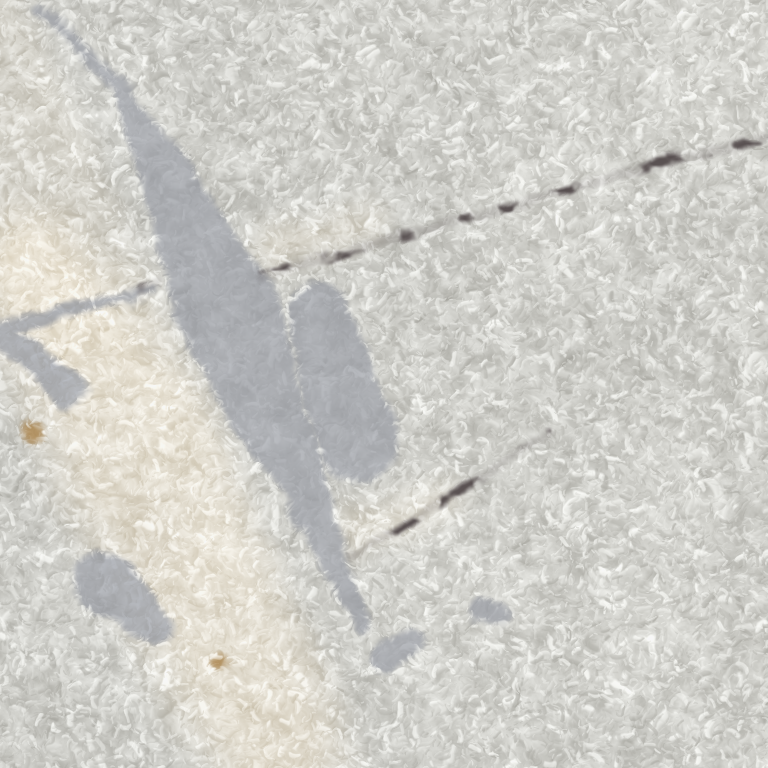
A Shadertoy shader for this texture:

```glsl
// Rough pale plaster: matted fibrous grain in layers of short curved strands,
// a warm sunlit ridge at the left, a blue-grey shadow band of tapered capsules,
// and thin speckled cracks. Sizes are in units of the canvas height.

#define STONE   vec3(0.832, 0.832, 0.812)
#define CREAM   vec3(0.915, 0.890, 0.835)
#define SHADOW  vec3(0.665, 0.675, 0.695)
#define CRACK   vec3(0.300, 0.265, 0.270)
#define RUST    vec3(0.660, 0.500, 0.270)
#define GRAIN_CONTRAST  0.165
#define GRAIN_CELLS     46.0
#define EDGE_RAGGED     0.020

float hash(vec2 p) {
    return fract(sin(dot(p, vec2(127.1, 311.7))) * 43758.5453);
}

float noise(vec2 p) {
    vec2 i = floor(p), f = fract(p);
    f = f * f * (3.0 - 2.0 * f);
    return mix(mix(hash(i), hash(i + vec2(1, 0)), f.x),
               mix(hash(i + vec2(0, 1)), hash(i + vec2(1, 1)), f.x), f.y);
}

float fbm(vec2 p) {
    float sum = 0.0, gain = 0.5;
    for (int i = 0; i < 4; i++) {
        sum += gain * noise(p);
        p = p * 2.03 + 7.1;
        gain *= 0.5;
    }
    return sum / 0.9375;
}

// Distance to a capsule whose radius runs from ra to rb
float taper(vec2 p, vec2 a, vec2 b, float ra, float rb) {
    vec2 ab = b - a;
    float t = clamp(dot(p - a, ab) / dot(ab, ab), 0.0, 1.0);
    return length(p - a - ab * t) - mix(ra, rb, t);
}

// Lays one layer of curved, side-lit strands over the tone below
float strands(vec2 p, float cells, float seed, float tone) {
    vec2 q = p * cells, cell = floor(q);
    for (int j = -1; j <= 1; j++)
    for (int i = -1; i <= 1; i++) {
        vec2 id = cell + vec2(i, j), key = id + seed;
        vec2 r = q - id - vec2(hash(key), hash(key + 31.7));
        float angle = 6.2832 * hash(key + 57.3), size = hash(key + 83.9);
        vec2 axis = vec2(cos(angle), sin(angle)), side = vec2(-axis.y, axis.x);
        vec2 d = vec2(dot(r, axis), dot(r, side));
        d.y += (hash(key + 11.9) - 0.5) * 1.4 * d.x * d.x;
        float width = 0.09 + 0.12 * size;
        float dist = length(vec2(max(abs(d.x) - 0.15 - 0.35 * size, 0.0), d.y)) - width;
        float lit = clamp(d.y / width, -1.0, 1.0) * dot(side, vec2(-0.6, 0.8));
        float shade = mix(-0.85, 1.0, hash(key + 5.3)) + 0.4 * lit;
        tone = mix(tone, shade, 0.8 * smoothstep(0.09, -0.09, dist));
    }
    return tone;
}

float shadowShape(vec2 p) {
    // Main band, from the upper left down to the middle
    float d = taper(p, vec2(0.05, 0.99), vec2(0.155, 0.885), 0.004, 0.011);
    d = min(d, taper(p, vec2(0.155, 0.885), vec2(0.215, 0.775), 0.011, 0.033));
    d = min(d, taper(p, vec2(0.215, 0.775), vec2(0.292, 0.605), 0.033, 0.064));
    d = min(d, taper(p, vec2(0.292, 0.605), vec2(0.345, 0.475), 0.064, 0.052));
    d = min(d, taper(p, vec2(0.345, 0.475), vec2(0.425, 0.300), 0.052, 0.019));
    d = min(d, taper(p, vec2(0.425, 0.300), vec2(0.470, 0.185), 0.019, 0.010));
    // Lobe on its right, then the hollows
    d = min(d, taper(p, vec2(0.415, 0.590), vec2(0.465, 0.425), 0.042, 0.052));
    d = min(d, taper(p, vec2(0.135, 0.240), vec2(0.205, 0.178), 0.042, 0.018));
    d = min(d, taper(p, vec2(0.000, 0.570), vec2(0.090, 0.490), 0.014, 0.024));
    d = min(d, taper(p, vec2(0.000, 0.572), vec2(0.200, 0.622), 0.012, 0.005));
    d = min(d, taper(p, vec2(0.505, 0.145), vec2(0.535, 0.165), 0.020, 0.016));
    return min(d, taper(p, vec2(0.625, 0.205), vec2(0.655, 0.200), 0.014, 0.012));
}

void mainImage(out vec4 fragColor, in vec2 fragCoord) {
    vec2 p = fragCoord / iResolution.y;
    vec2 warp = vec2(fbm(p * 22.0), fbm(p * 22.0 + 40.0)) - 0.5;
    vec2 bent = p + 0.018 * warp;

    // Fibrous grain, coarse to fine
    float grain = 1.6 * (fbm(p * 60.0) - 0.6);
    grain = strands(bent, GRAIN_CELLS, 3.0, grain);
    grain = mix(grain, strands(bent, GRAIN_CELLS * 1.55, 131.0, grain), 0.8);
    grain = mix(grain, strands(bent, GRAIN_CELLS * 2.6, 277.0, grain), 0.5);
    vec2 ragged = p + EDGE_RAGGED * warp;

    // Warm sunlit ground left of the band
    float leftSide = smoothstep(0.03, -0.03, ragged.x - 0.5 + 0.47 * p.y);
    float ridge = min(taper(ragged, vec2(0.04, 0.65), vec2(0.18, 0.42), 0.06, 0.11),
                      taper(ragged, vec2(0.18, 0.42), vec2(0.36, 0.03), 0.11, 0.08));
    float warm = leftSide * (0.3 * smoothstep(0.4, 0.7, p.y) + 0.8 * smoothstep(0.06, -0.05, ridge));
    warm = clamp(warm + 0.45 * smoothstep(0.04, -0.02,
        min(taper(ragged, vec2(0.47, 0.31), vec2(0.58, 0.35), 0.02, 0.01),
            taper(ragged, vec2(0.36, 0.68), vec2(0.48, 0.71), 0.02, 0.01))), 0.0, 1.0);
    vec3 color = mix(STONE, CREAM, warm) + 0.07 * (fbm(p * 7.0) - 0.5);

    // Shadow, smoother inside than the lit grain
    float shade = smoothstep(0.007, -0.007, shadowShape(ragged) + 0.006 * grain);
    color = mix(color, SHADOW + 0.07 * (fbm(p * 30.0) - 0.5), 0.93 * shade);
    float contrast = GRAIN_CONTRAST * mix(1.0 - 0.3 * warm, 0.3, shade);
    color += contrast * grain * mix(vec3(0.98, 1.0, 1.04), vec3(0.85, 1.0, 1.3), warm);

    // Cracks broken into dark specks
    float upper = min(taper(ragged, vec2(0.34, 0.64), vec2(0.515, 0.692), 0.005, 0.005),
                      taper(ragged, vec2(0.515, 0.692), vec2(1.0, 0.825), 0.005, 0.006));
    float lower = min(taper(ragged, vec2(0.46, 0.275), vec2(0.60, 0.36), 0.003, 0.005),
                      taper(ragged, vec2(0.60, 0.36), vec2(0.72, 0.44), 0.005, 0.002));
    float crack = min(min(upper, lower), taper(ragged, vec2(0.185, 0.622), vec2(0.205, 0.63), 0.005, 0.005));
    float specks = smoothstep(0.5, 0.72, noise(p * 38.0) * 0.7 + noise(p * 95.0) * 0.3);
    color = mix(color, CRACK, smoothstep(0.006, -0.004, crack) * (0.16 + 0.75 * specks));

    // Rust stains
    float stain = min(length(ragged - vec2(0.045, 0.435)) - 0.010, length(ragged - vec2(0.285, 0.140)) - 0.005);
    color = mix(color, RUST, 0.75 * smoothstep(0.012, -0.006, stain + 0.006 * grain));
    fragColor = vec4(clamp(color, 0.0, 0.97), 1.0);
}
```
